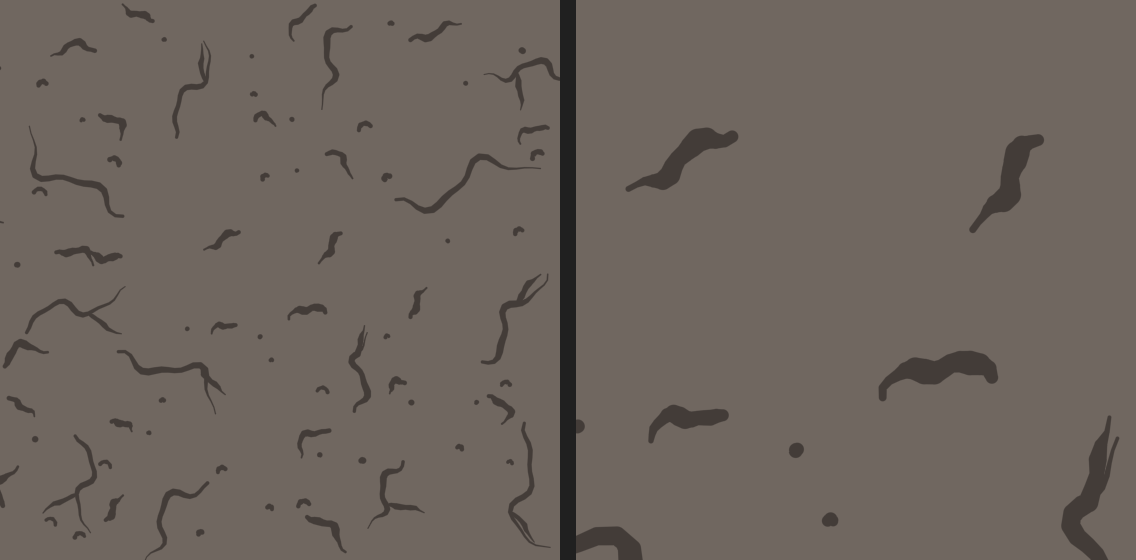
Left, the full canvas; right, a detail of the centre.
This texture is drawn by a Shadertoy shader. Its source:

```glsl
// Flat brown ground scattered with dark wandering cracks, short curls and small bean-shaped pits.

#define GROUND_COLOR vec3(0.44, 0.405, 0.378)
#define CRACK_COLOR  vec3(0.262, 0.235, 0.220)
#define CRACK_CELLS  4.0
#define CURL_CELLS   6.0
#define PIT_CELLS    8.0
#define CRACK_RADIUS 0.0056
#define CURL_RADIUS  0.0066
#define PIT_RADIUS   0.0054
#define CLEARANCE    0.042
#define SEED         17.0

struct Stroke {
    vec2 start;
    float heading, len, radius, bend, wiggle, phase, tip;
};

vec4 hash4(vec2 cell) {
    vec4 q = fract((cell.xyxy + SEED) * vec4(0.1031, 0.1030, 0.0973, 0.1099));
    q += dot(q, q.wzxy + 33.33);
    return fract((q.xxyz + q.yzzw) * q.zywx);
}

vec2 direction(float angle) { return vec2(cos(angle), sin(angle)); }

// Capsule whose radius changes from ra to rb
float taperedSegment(vec2 p, vec2 a, vec2 b, float ra, float rb) {
    vec2 ab = b - a;
    float h = clamp(dot(p - a, ab) / dot(ab, ab), 0.0, 1.0);
    return length(p - a - ab * h) - mix(ra, rb, h);
}

// Width along a stroke: swollen middle, one blunter and one sharper end
float strokeRadius(Stroke s, float t) {
    float head = mix(mix(s.tip, 1.0, 0.5), 1.0, smoothstep(0.0, 0.25, t));
    float tail = mix(s.tip, 1.0, smoothstep(0.0, 0.45, 1.0 - t));
    return s.radius * head * tail * (1.0 + 0.16 * sin(15.0 * t + s.phase));
}

// Walks along a heading bent by layered sines; fork holds a point and heading on the way
float strokeDistance(vec2 p, Stroke s, int steps, out vec3 fork) {
    float d = 1.0, stepSize = 1.0 / float(steps);
    vec2 a = s.start;
    fork = vec3(a, s.heading);
    for (int i = 0; i < steps; i++) {
        float t = float(i) * stepSize;
        float sway = sin(9.0 * t + s.phase) + 0.6 * sin(21.0 * t + 2.3 * s.phase);
        float angle = s.heading + s.bend * (t + 0.5 * stepSize - 0.5) + s.wiggle * sway;
        vec2 b = a + direction(angle) * s.len * stepSize;
        d = min(d, taperedSegment(p, a, b, strokeRadius(s, t), strokeRadius(s, t + stepSize)));
        a = b;
        if (i == steps * 3 / 5) fork = vec3(a, angle);
    }
    return d;
}

// Long cracks, some of them forked
float cracks(vec2 p) {
    float d = 1.0;
    vec2 home = floor(p * CRACK_CELLS);
    vec3 fork, unused;
    for (int k = 0; k < 9; k++) {
        vec2 cell = home + vec2(k % 3, k / 3) - 1.0;
        vec4 h = hash4(cell), g = hash4(cell + 71.0);
        vec2 center = (cell + 0.2 + 0.6 * h.xy) / CRACK_CELLS;
        if (h.z > 0.8 || distance(p, center) > 0.27) continue;
        float heading = mix(-0.7, 1.6, h.w) + (g.w > 0.5 ? 3.1416 : 0.0);
        float len = mix(0.16, 0.32, g.x);
        Stroke s = Stroke(center - 0.4 * len * direction(heading), heading, len,
                          CRACK_RADIUS * mix(0.8, 1.1, g.z), 2.4 * (g.y - 0.5),
                          0.72, 6.2832 * g.z, 0.2);
        d = min(d, strokeDistance(p, s, 22, fork));
        if (fract(g.x * 7.0) < 0.45) {
            float side = g.y > 0.5 ? 0.85 : -0.85;
            Stroke branch = Stroke(fork.xy, fork.z + side, 0.07, s.radius * 0.95,
                                   -0.5 * side, 0.2, s.phase, 0.22);
            d = min(d, strokeDistance(p, branch, 8, unused));
        }
    }
    return d;
}

// Short marks: x is the distance, yz the centre of the nearest one
vec3 marks(vec2 p, float cells, bool pits) {
    vec3 nearest = vec3(1.0), unused;
    vec2 home = floor(p * cells);
    for (int k = 0; k < 9; k++) {
        vec2 cell = home + vec2(k % 3, k / 3) - 1.0;
        vec4 h = hash4(cell + cells * 13.0), g = hash4(cell + cells * 29.0);
        vec2 center = (cell + 0.12 + 0.76 * h.xy) / cells;
        if (h.z > 0.85 || distance(p, center) > 0.09) continue;
        float turn = g.w > 0.5 ? 1.0 : -1.0;
        float tilt = pits ? mix(-0.6, 0.7, h.w) : mix(-1.2, 1.2, h.w);
        float heading = tilt + (turn > 0.0 ? 0.0 : 3.1416);
        float len = pits ? mix(0.001, 0.030, g.x * g.x) : mix(0.045, 0.105, g.x);
        float bend = pits ? 2.6 : mix(-0.8, 2.6, g.y);
        float radius = pits ? PIT_RADIUS * mix(0.6, 1.0, g.z) : CURL_RADIUS * mix(0.75, 1.05, g.z);
        Stroke s = Stroke(center - 0.4 * len * direction(heading), heading, len, radius,
                          -turn * bend, pits ? 0.0 : 0.5, 6.2832 * g.z, pits ? 0.85 : 0.3);
        float d = strokeDistance(p, s, pits ? 6 : 14, unused);
        if (d < nearest.x) nearest = vec3(d, center);
    }
    return nearest;
}

void mainImage(out vec4 fragColor, in vec2 fragCoord) {
    vec2 p = fragCoord / iResolution.y;
    float edge = 0.8 / iResolution.y;

    // Marks that would crowd a larger neighbour are dropped
    float d = cracks(p);
    vec3 curl = marks(p, CURL_CELLS, false);
    if (curl.x < edge && cracks(curl.yz) > CLEARANCE) d = min(d, curl.x);
    vec3 pit = marks(p, PIT_CELLS, true);
    if (pit.x < edge && min(cracks(pit.yz), marks(pit.yz, CURL_CELLS, false).x) > 0.4 * CLEARANCE)
        d = min(d, pit.x);

    fragColor = vec4(mix(CRACK_COLOR, GROUND_COLOR, smoothstep(-edge, edge, d)), 1.0);
}
```
